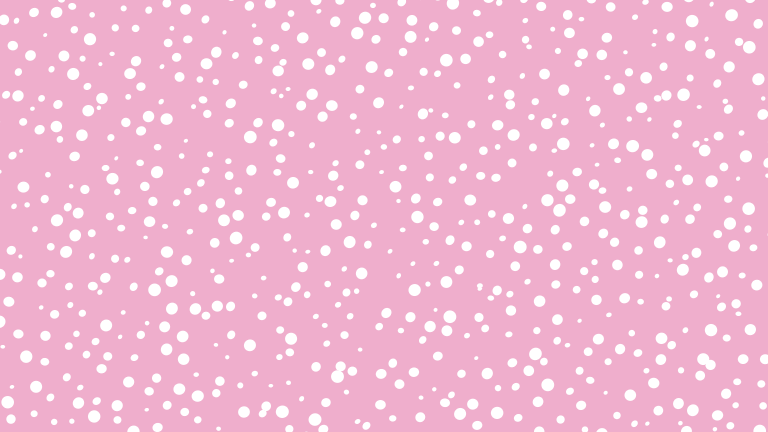
This pattern is drawn by a Shadertoy shader. Its source:

```glsl
// Scattered white confetti dots of varied size on a flat pink ground.
// Each cell of a tilted, row-shifted grid holds one jittered dot; the
// signed distance to the nearest dot gives the antialiased edge.

const vec3 PINK = vec3(0.937, 0.682, 0.800);
const vec3 WHITE = vec3(1.0);

const float CELLS_PER_HEIGHT = 19.0;
const float GRID_TILT = 0.45;
const float MIN_RADIUS = 0.085;  // radii are in cell units
const float MAX_RADIUS = 0.28;
const float REACH = 0.55;        // how far a dot may extend from its cell centre

// Four random values in 0..1 for a lattice point
vec4 hash42(vec2 p) {
    vec4 q = fract(p.xyxy * vec4(0.1031, 0.1030, 0.0973, 0.1099));
    q += dot(q, q.wzxy + 33.33);
    return fract((q.xxyz + q.yzzw) * q.zywx);
}

mat2 rotation(float angle) {
    float c = cos(angle), s = sin(angle);
    return mat2(c, s, -s, c);
}

// Approximate distance to an ellipse that keeps the area of its circle
float ovalDistance(vec2 p, float radius, float stretch, float angle) {
    vec2 q = p * rotation(angle);
    return length(q * vec2(1.0 / stretch, stretch)) - radius;
}

// Distance from p to the dot that belongs to one cell
float dotDistance(vec2 p, vec2 cell) {
    vec4 rnd = hash42(cell + 127.0);
    vec4 form = hash42(cell + 311.0);
    float radius = mix(MIN_RADIUS, MAX_RADIUS, rnd.z);
    vec2 jitter = (2.0 * rnd.xy - 1.0) * (REACH - radius);

    // Small dots are less round than large ones
    float stretch = 1.0 + form.x * mix(0.16, 0.03, rnd.z);
    float angle = 0.3 + 1.3 * form.y;
    return ovalDistance(p - cell - 0.5 - jitter, radius, stretch, angle);
}

// Distance to the nearest dot, with every row slid by a random amount
float scatterDistance(vec2 p) {
    float nearest = 1.0;
    for (int j = -1; j <= 1; j++) {
        float row = floor(p.y) + float(j);
        vec2 shifted = vec2(p.x + hash42(vec2(row + 71.0, 19.0)).x, p.y);
        for (int i = -1; i <= 1; i++) {
            vec2 cell = vec2(floor(shifted.x) + float(i), row);
            nearest = min(nearest, dotDistance(shifted, cell));
        }
    }
    return nearest;
}

void mainImage(out vec4 fragColor, in vec2 fragCoord) {
    float scale = CELLS_PER_HEIGHT / iResolution.y;
    vec2 p = rotation(GRID_TILT) * (fragCoord - 0.5 * iResolution.xy) * scale;

    // One pixel wide edge
    float coverage = clamp(0.5 - scatterDistance(p) / scale, 0.0, 1.0);
    fragColor = vec4(mix(PINK, WHITE, coverage), 1.0);
}
```
